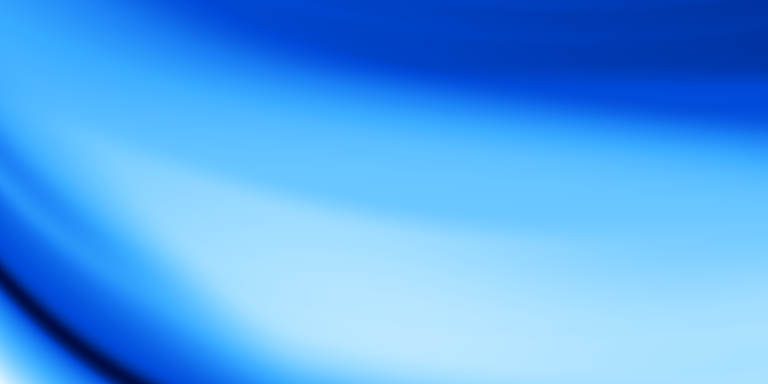
A WebGL 2 fragment shader for this background:

```glsl
#version 300 es
precision highp float;

uniform vec2 u_resolution;
out vec4 outColor;

#define EDGE_SOFTNESS 0.04   // half width of the pale sheet's upper rim
#define RIM_LIFT 0.85        // brightness step at that rim
#define GLOW_LIFT 0.45       // slow brightening below the rim
#define CORE_WIDTH 0.036     // half width of the navy streak
#define STREAK_LIFT 0.5      // thin light streak in the lower left
#define GRAIN 0.07           // strength of the fine silky bands
#define GRAIN_SCALE 34.0

float hash(float n) {
    return fract(sin(n * 127.1) * 43758.5453);
}

float noise(float s) {
    float cell = floor(s);
    return mix(hash(cell), hash(cell + 1.0), smoothstep(0.0, 1.0, s - cell));
}

float bell(float s, float width) {
    s /= width;
    return exp(-s * s);
}

// Tone 0 is navy, tone 6 is almost white.
vec3 blueRamp(float tone) {
    vec3 stops[7] = vec3[7](
        vec3(0.00, 0.04, 0.25), vec3(0.00, 0.29, 0.85), vec3(0.10, 0.50, 0.96),
        vec3(0.22, 0.67, 1.00), vec3(0.42, 0.78, 1.00), vec3(0.66, 0.88, 1.00),
        vec3(0.90, 0.97, 1.00));
    vec3 color = stops[0];
    for (int i = 1; i < 7; i++) {
        color = mix(color, stops[i], clamp(tone - float(i - 1), 0.0, 1.0));
    }
    return color;
}

// Deep blue overhead, opening into sky blue along a falling curve.
float skyTone(float x, float depth) {
    float bend = exp(-2.8 * x);
    float start = 0.08 + 0.11 * x - 0.63 * bend;
    float width = 0.12 + 0.47 * bend;
    float rise = 1.0 - exp(-pow(max(depth - start, 0.0) / width, 1.8));
    float deep = 1.1 - 0.22 * x;
    deep += x * 0.17 * smoothstep(0.16, 0.25, depth);
    deep += x * 0.15 * smoothstep(0.24, 0.36, depth);
    return mix(deep, 4.0, rise);
}

// Pale sheet below a curved rim, sharpest near the centre.
float sheetLift(float x, float belowRim) {
    float rim = RIM_LIFT * bell(x - 0.9, 0.75);
    return rim * smoothstep(-EDGE_SOFTNESS, EDGE_SOFTNESS * 1.5, belowRim)
        + GLOW_LIFT * x * smoothstep(0.0, 0.3, belowRim);
}

// Shade the lower left around the navy streak; height is measured from it.
float shadeCorner(float tone, float x, float height) {
    float reach = 0.33 + 0.3 * (1.0 - smoothstep(0.1, 0.8, x));
    tone = mix(0.9, tone, smoothstep(0.0, reach, height));
    float fade = bell(x, 0.4);
    tone += STREAK_LIFT * fade * bell(height - 0.245, 0.04);
    tone -= 0.45 * fade * bell(height - 0.335, 0.055);
    tone += 20.0 * max(-height - 0.03, 0.0);
    return mix(tone, 0.05, bell(height, CORE_WIDTH));
}

void main() {
    vec2 uv = gl_FragCoord.xy / u_resolution;
    float x = 2.0 * uv.x;
    float depth = 1.0 - uv.y;

    // Guiding curves
    float rimDepth = 0.6 - 0.165 * (x - 1.5) * (x - 1.5);
    float belowRim = depth - rimDepth;
    float streakDepth = 0.716 + 0.62 * (1.0 - exp(-1.75 * x));

    // Light layers
    float tone = skyTone(x, depth) + sheetLift(x, belowRim);
    tone += GRAIN * (noise(belowRim * GRAIN_SCALE + 40.0) - 0.5);
    tone = shadeCorner(tone, x, streakDepth - depth);

    outColor = vec4(blueRamp(tone), 1.0);
}
```
